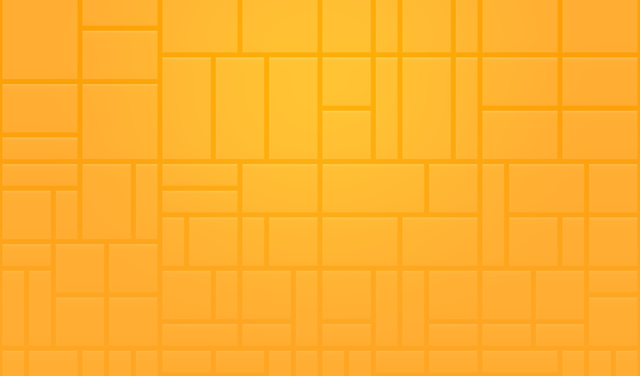
This background is drawn by a Shadertoy shader. Its source:

```glsl
#define COLUMNS 24.0
#define BLOCK vec2(6.0, 7.0)
#define GROOVE 0.095
#define SOFTNESS 0.05
#define AREA_TOP 11.0
#define AREA_BOTTOM 3.5
#define GLOW_CENTER vec2(12.0, 3.1)
#define GLOW_RADIUS 10.8
#define SEED 3.7

float hash(vec2 p) {
    return fract(sin(dot(p, vec2(127.1, 311.7)) + SEED) * 43758.5453);
}

// Splits a block into rectangles; returns the one holding p as (low, high).
vec4 findTile(vec2 p) {
    vec2 low = floor((p + vec2(0.0, 1.0)) / BLOCK) * BLOCK - vec2(0.0, 1.0);
    vec2 high = low + BLOCK;
    for (int i = 0; i < 8; i++) {
        vec2 size = high - low;
        vec2 id = low + high * 7.3;
        float depth = clamp((low.y + high.y) / 26.0, 0.0, 1.0);
        float limit = mix(AREA_TOP, AREA_BOTTOM, depth) * mix(0.8, 1.3, hash(id + 5.1));
        if (size.x * size.y <= max(limit, 3.0)) break;

        bool across = size.x * mix(0.65, 1.6, hash(id)) > size.y;
        float span = across ? size.x : size.y;
        float cut = floor(span * mix(0.25, 0.75, hash(id + 2.3)) + 0.5);
        cut = clamp(cut, 1.0, span - 1.0);
        if (across) {
            float edge = low.x + cut;
            if (p.x < edge) high.x = edge; else low.x = edge;
        } else {
            float edge = low.y + cut;
            if (p.y < edge) high.y = edge; else low.y = edge;
        }
    }
    return vec4(low, high);
}

void mainImage(out vec4 fragColor, in vec2 fragCoord) {
    // Grid units, with y running down from the top edge
    float unit = COLUMNS / iResolution.x;
    vec2 p = vec2(fragCoord.x, iResolution.y - fragCoord.y) * unit;
    p.y -= 0.06;
    float blur = max(unit, SOFTNESS) * 0.6;

    vec4 tile = findTile(p);
    vec2 fromLow = p - tile.xy - GROOVE;
    vec2 fromHigh = tile.zw - p - GROOVE;
    vec2 nearest = min(fromLow, fromHigh);
    float face = smoothstep(-blur, blur, min(nearest.x, nearest.y));

    // Warm glow and vertical fade
    float glow = 1.0 - smoothstep(0.0, GLOW_RADIUS, length(p - GLOW_CENTER));
    float fade = smoothstep(2.0, 13.0, p.y);

    vec3 tileColor = mix(vec3(1.0, 0.682, 0.2), vec3(1.0, 0.765, 0.2), glow);
    vec3 grooveColor = mix(vec3(0.99, 0.625, 0.03), vec3(0.995, 0.65, 0.14), fade);
    grooveColor.g += 0.06 * glow;

    // Bevel: thin light on the top and left, soft falloff inside
    float topLine = 1.0 - smoothstep(0.03, 0.09, fromLow.y);
    float leftLine = 1.0 - smoothstep(0.02, 0.08, fromLow.x);
    float sheen = exp(-max(fromLow.y, 0.0) * 5.0);
    float shade = exp(-max(fromHigh.y, 0.0) * 4.0);
    float light = max(topLine, 0.35 * leftLine) * mix(1.0, 0.45, fade);
    tileColor += vec3(-0.01, 0.045, 0.10) * light;
    tileColor += vec3(0.0, 0.012, 0.02) * sheen;
    tileColor -= vec3(0.0, 0.008, 0.01) * shade;

    fragColor = vec4(clamp(mix(grooveColor, tileColor, face), 0.0, 1.0), 1.0);
}
```
